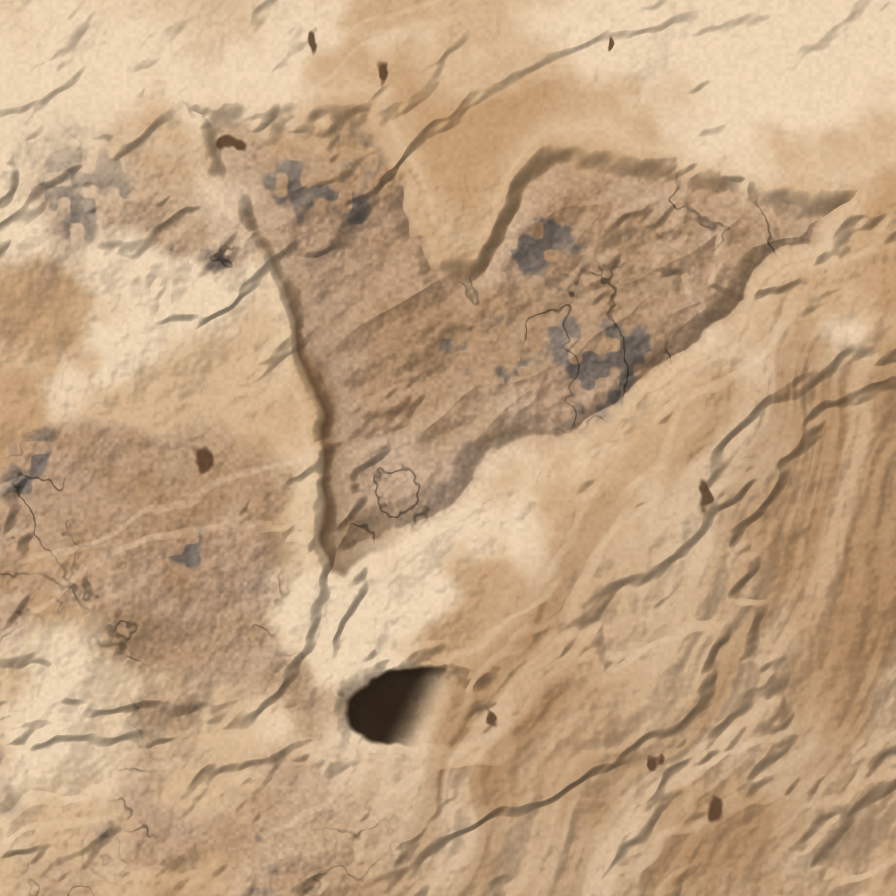
This texture is drawn by a Shadertoy shader. Its source:

```glsl
const vec3 DEEP = vec3(0.30, 0.21, 0.14);
const vec3 BROWN = vec3(0.56, 0.44, 0.33);
const vec3 OCHRE = vec3(0.72, 0.55, 0.38);
const vec3 GREY_TAN = vec3(0.71, 0.59, 0.49);
const vec3 TAN = vec3(0.83, 0.70, 0.55);
const vec3 PALE = vec3(0.93, 0.83, 0.70);
const vec3 CHARCOAL = vec3(0.38, 0.36, 0.35);
const vec2 LIGHT = vec2(-0.75, 0.66);
const vec2 GRAIN_DIR = vec2(0.77, 0.64);
const vec2 HOLE_CENTER = vec2(0.48, 0.205);
const vec2 HOLE_SIZE = vec2(0.090, 0.060);
const float SLOPE_STEP = 0.0014;
const float EDGE_WARP = 0.075;
const float SHADE_DEPTH = 0.60;
const float HIGHLIGHT = 0.50;
const int PIT_COUNT = 9;

float hash(vec2 p) {
    vec3 q = fract(p.xyx * 0.1031);
    q += dot(q, q.yzx + 33.33);
    return fract((q.x + q.y) * q.z);
}

float noise(vec2 p) {
    vec2 i = floor(p), f = fract(p);
    f = f * f * f * (f * (f * 6.0 - 15.0) + 10.0);
    return mix(mix(hash(i), hash(i + vec2(1, 0)), f.x),
               mix(hash(i + vec2(0, 1)), hash(i + vec2(1, 1)), f.x), f.y);
}

float fbm(vec2 p, int octaves) {
    float sum = 0.0, total = 0.0, amp = 0.5;
    for (int i = 0; i < octaves; i++) {
        sum += amp * noise(p);
        total += amp;
        amp *= 0.5;
        p = mat2(1.6, 1.2, -1.2, 1.6) * p + 17.3;
    }
    return sum / total;
}

vec2 warp(vec2 p, float scale) {
    return vec2(fbm(p * scale + 3.0, 4), fbm(p * scale + 41.0, 4)) - 0.5;
}

// Positive inside the large eroded hollow
float hollowDistance(vec2 p) {
    p += EDGE_WARP * warp(p, 9.0);
    float left = p.x - 0.35 + 0.6 * pow(max(p.y - 0.5, 0.0), 1.6);
    float dx = max(p.x - 0.375, 0.0);
    float lower = (p.y - 0.37 - 0.35 * dx - 0.6 * dx * dx) * 0.85;
    float tongue = (p.x - 0.5) / 0.055;
    float upper = 0.92 - 0.15 * p.x - 0.13 * exp(-tongue * tongue) - p.y;
    return min(left, min(lower, upper * 0.7));
}

// Coordinates along and across the bent wood fibres
vec2 fibre(vec2 p) {
    float along = dot(p, GRAIN_DIR);
    float across = dot(p, vec2(-GRAIN_DIR.y, GRAIN_DIR.x));
    across += 0.16 * fbm(p * 4.0 + 9.0, 3) - 0.25 * along * along;
    return vec2(along * 4.0, across * 24.0);
}

float fibreMask(vec2 p) {
    return smoothstep(-0.06, 0.10, p.x - p.y - 0.30 + 0.3 * (noise(p * 6.0) - 0.5));
}

float roughMask(vec2 p, float hollow) {
    float crust = smoothstep(0.44, 0.56, fbm(p * 5.0 + 60.0, 4));
    crust *= (1.0 - smoothstep(0.30, 0.50, p.x)) * (1.0 - smoothstep(0.70, 0.90, p.y));
    return max(crust, smoothstep(0.0, 0.03, hollow));
}

float holeRadius(vec2 p) {
    return length((p + 0.05 * warp(p, 14.0) - HOLE_CENTER) / HOLE_SIZE);
}

float height(vec2 p) {
    float hollow = hollowDistance(p);
    float rough = roughMask(p, hollow);
    float fibres = fibreMask(p);
    float upperCalm = 1.0 - 0.6 * smoothstep(0.78, 0.95, p.y);
    float h = 0.055 * upperCalm * fbm(p * 5.0, 6);
    // Flaking ledges and diagonal ridges
    vec2 diagonal = vec2(dot(p, vec2(0.83, 0.56)), dot(p, vec2(-0.56, 0.83)));
    float ledge = fbm(diagonal * vec2(3.0, 6.0) + 23.0, 5);
    h += 0.014 * upperCalm * (smoothstep(0.42, 0.47, ledge) + smoothstep(0.56, 0.61, ledge));
    float ridge = 1.0 - abs(2.0 * fbm(diagonal * vec2(2.5, 8.0) + 5.0, 4) - 1.0);
    h += 0.030 * ridge * smoothstep(0.0, 0.05, hollow);
    h -= 0.040 * smoothstep(-0.008, 0.022, hollow);
    h -= 0.030 * (1.0 - smoothstep(0.7, 1.1, holeRadius(p)));
    // Grit and fibres
    h += mix(0.0010, 0.0055, rough) * fbm(p * 48.0, 3);
    h += 0.012 * fibres * fbm(fibre(p), 3);
    return h;
}

void mainImage(out vec4 fragColor, in vec2 fragCoord) {
    vec2 p = fragCoord / iResolution.xy;
    float hollow = hollowDistance(p);
    float rough = roughMask(p, hollow);
    float fibres = fibreMask(p);

    // Base wood with pale and ochre patches
    vec3 color = mix(TAN, PALE, smoothstep(0.42, 0.60, fbm(p * 4.0 + 30.0, 5)));
    color = mix(color, OCHRE, 0.7 * smoothstep(0.48, 0.64, fbm(p * 5.0 + 80.0, 5)));
    float dirt = smoothstep(0.35, 0.65, fbm(p * 11.0 + 12.0, 5));
    color = mix(color, mix(GREY_TAN, mix(BROWN, OCHRE, 0.35), 0.7 * dirt), 0.75 * rough);
    float streak = smoothstep(0.32, 0.68, fbm(fibre(p) + 7.0, 4));
    vec3 fibreColor = mix(mix(BROWN, OCHRE, 0.5), mix(GREY_TAN, TAN, 0.7), streak);
    color = mix(color, fibreColor, 0.65 * fibres);
    color = mix(color, PALE, 0.5 * exp(-abs(hollow + 0.018) / 0.018));

    // Dark stains and cracks in the crust
    float stain = smoothstep(0.61, 0.68, fbm(p * 10.0 + 50.0, 5)) * smoothstep(0.35, 0.6, noise(p * 70.0));
    color = mix(color, CHARCOAL, 0.75 * stain * rough);
    float crack = 1.0 - smoothstep(0.0, 0.035, abs(fbm(p * 18.0 + 90.0, 4) - 0.5));
    color *= 1.0 - 0.38 * crack * rough * smoothstep(0.45, 0.65, noise(p * 9.0 + 4.0));

    // Relief lit from the upper left
    float h = height(p);
    vec2 slope = vec2(height(p + vec2(SLOPE_STEP, 0)), height(p + vec2(0, SLOPE_STEP))) - h;
    float relief = -dot(slope / SLOPE_STEP, LIGHT);
    relief /= 1.0 + abs(relief);
    color *= 1.0 + SHADE_DEPTH * min(relief, 0.0);
    color = mix(color, PALE, HIGHLIGHT * max(relief, 0.0));

    // Shadow under the left overhang
    float edge = smoothstep(-0.002, 0.006, hollow) * exp(-max(hollow, 0.0) / 0.020);
    edge *= (1.0 - smoothstep(0.36, 0.46, p.x)) * (1.0 - smoothstep(0.55, 0.85, p.y));
    color = mix(color, DEEP, 0.8 * edge);

    // Deep hole and scattered pits
    vec2 inHole = (p - HOLE_CENTER) / HOLE_SIZE;
    float dark = 1.0 - smoothstep(0.85, 0.95, holeRadius(p));
    dark *= 1.0 - smoothstep(-0.45, 0.10, inHole.x - 0.35 * inHole.y);
    color = mix(color, DEEP * 0.45, 0.92 * dark);
    vec2 bent = p + 0.05 * warp(p, 22.0);
    for (int i = 0; i < PIT_COUNT; i++) {
        float id = float(i);
        vec2 center = vec2(hash(vec2(id, 3.0)), hash(vec2(id, 8.0)));
        float radius = mix(0.006, 0.016, hash(vec2(id, 15.0)));
        float pit = length((bent - center) * vec2(1.3, 0.8));
        color = mix(color, DEEP, 0.8 * (1.0 - smoothstep(0.5 * radius, radius, pit)));
    }

    color *= 1.0 + mix(0.06, 0.14, rough) * (noise(p * 230.0) - 0.5);
    fragColor = vec4(clamp(color, 0.0, 1.0), 1.0);
}
```
